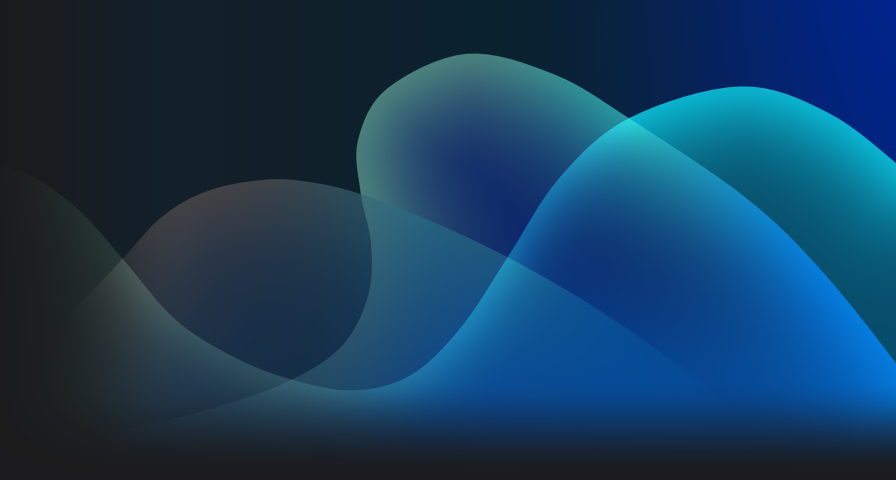
A Shadertoy shader for this background:

```glsl
const float ASPECT = 1.864;
const int KNOTS = 18;
const int STEPS = 8;

const vec3 CHARCOAL = vec3(0.105, 0.103, 0.108);
const vec3 NIGHT = vec3(0.075, 0.12, 0.16);
const vec3 DEEP_TEAL = vec3(0.04, 0.13, 0.18);
const vec3 ROYAL = vec3(0.0, 0.14, 0.56);
const vec3 MOSS = vec3(0.17, 0.25, 0.24);
const vec3 MOSS_SHADE = vec3(0.12, 0.17, 0.18);
const vec3 CYAN = vec3(0.04, 0.73, 0.83);
const vec3 CYAN_SHADE = vec3(0.03, 0.30, 0.41);
const vec3 SAGE = vec3(0.31, 0.53, 0.51);
const vec3 AQUA = vec3(0.15, 0.62, 0.66);
const vec3 AZURE = vec3(0.02, 0.50, 0.90);
const vec3 INDIGO = vec3(0.04, 0.13, 0.42);
const vec3 COBALT = vec3(0.02, 0.26, 0.58);
const vec3 TAUPE = vec3(0.36, 0.33, 0.33);
const vec3 STEEL = vec3(0.14, 0.43, 0.53);
const vec3 SLATE = vec3(0.08, 0.20, 0.34);

const float RIM_POWER = 1.3;
const float BACK_RIM = 0.12;
const float TALL_RIM = 0.15;
const float FRONT_RIM = 0.17;
const float SHEEN_WIDTH = 0.06;

// Spline knots of the three ribbons
const vec2 BACK[KNOTS] = vec2[KNOTS](
    vec2(-.146, .636), vec2(-.049, .655), vec2(.049, .641), vec2(.158, .568),
    vec2(.255, .461), vec2(.364, .335), vec2(.485, .257), vec2(.607, .209),
    vec2(.735, .187), vec2(.854, .218), vec2(.959, .318), vec2(1.056, .464),
    vec2(1.165, .631), vec2(1.311, .755), vec2(1.541, .820), vec2(1.723, .765),
    vec2(1.88, .647), vec2(2.015, .527));
const vec2 TALL[KNOTS] = vec2[KNOTS](
    vec2(-.146, .049), vec2(-.024, .066), vec2(.243, .102), vec2(.461, .155),
    vec2(.607, .209), vec2(.711, .279), vec2(.765, .381), vec2(.772, .490),
    vec2(.750, .600), vec2(.745, .709), vec2(.806, .816), vec2(.971, .888),
    vec2(1.153, .845), vec2(1.311, .752), vec2(1.553, .587), vec2(1.711, .434),
    vec2(1.88, .222), vec2(2.015, .029));
const vec2 FRONT[KNOTS] = vec2[KNOTS](
    vec2(-.194, .163), vec2(-.073, .218), vec2(.024, .265), vec2(.109, .320),
    vec2(.184, .386), vec2(.255, .461), vec2(.340, .551), vec2(.437, .604),
    vec2(.558, .626), vec2(.655, .619), vec2(.752, .595), vec2(.898, .539),
    vec2(1.056, .464), vec2(1.214, .374), vec2(1.359, .277), vec2(1.481, .180),
    vec2(1.590, .061), vec2(1.699, -.092));

vec2 catmullRom(vec2 a, vec2 b, vec2 c, vec2 d, float t) {
    return b + 0.5 * t * (c - a + t * (2.0 * a - 5.0 * b + 4.0 * c - d
             + t * (3.0 * (b - c) + d - a)));
}

// Signed distance to a spline, positive below it
float ribbon(vec2 p, vec2 knots[KNOTS]) {
    float nearest = 1e6;
    float side = -1.0;
    vec2 start = knots[1];
    for (int i = 1; i < KNOTS - 2; i++) {
        for (int j = 1; j <= STEPS; j++) {
            vec2 end = catmullRom(knots[i - 1], knots[i], knots[i + 1], knots[i + 2],
                                  float(j) / float(STEPS));
            vec2 e = end - start;
            vec2 w = p - start;
            vec2 gap = w - e * clamp(dot(w, e) / dot(e, e), 0.0, 1.0);
            nearest = min(nearest, dot(gap, gap));
            if ((start.x > p.x) != (end.x > p.x) && w.y < e.y * w.x / e.x) side = -side;
            start = end;
        }
    }
    return side * sqrt(nearest);
}

float coverage(float d) {
    float pixel = 1.0 / iResolution.y;
    return smoothstep(-0.7 * pixel, 0.7 * pixel, d);
}

float rim(float d, float width) {
    return exp(-pow(max(d, 0.0) / width, RIM_POWER));
}

void mainImage(out vec4 fragColor, in vec2 fragCoord) {
    vec2 p = fragCoord / iResolution.xy * vec2(ASPECT, 1.0);
    float back = ribbon(p, BACK);
    float tall = ribbon(p, TALL);
    float front = ribbon(p, FRONT);
    float inBack = coverage(back);
    float inTall = coverage(tall);
    float inFront = coverage(front);

    // Backdrop
    vec3 color = mix(NIGHT, DEEP_TEAL, smoothstep(0.35, 1.05, p.x));
    color = mix(color, ROYAL, smoothstep(1.0, 1.95, p.x) * mix(0.6, 1.0, p.y));

    // Back ribbon, moss on the left and cyan on the right
    float toRight = smoothstep(0.5, 1.25, p.x);
    vec3 backRim = mix(MOSS, CYAN, toRight);
    vec3 backBody = mix(MOSS_SHADE, CYAN_SHADE, toRight);
    color = mix(color, mix(backBody, backRim, rim(back, BACK_RIM)), inBack * 0.95);

    // Tall ribbon
    vec3 tallRim = mix(SAGE, AQUA, smoothstep(0.95, 1.35, p.x));
    tallRim = mix(tallRim, AZURE, smoothstep(1.3, 1.75, p.x));
    vec3 tallBody = mix(COBALT, INDIGO, smoothstep(0.18, 0.52, p.y));
    float tallAlpha = 0.93 * smoothstep(0.15, 0.8, p.x);
    color = mix(color, mix(tallBody, tallRim, rim(tall, TALL_RIM)), inTall * tallAlpha);

    // Front ribbon
    vec3 frontRim = mix(TAUPE, STEEL, smoothstep(0.45, 0.95, p.x));
    frontRim = mix(frontRim, vec3(0.03, 0.38, 0.66), smoothstep(0.95, 1.35, p.x));
    vec3 frontBody = mix(SLATE, COBALT, smoothstep(0.6, 1.1, p.x));
    float frontAlpha = 0.65 * smoothstep(0.08, 0.4, p.x) * (1.0 - smoothstep(1.1, 1.6, p.x));
    color = mix(color, mix(frontBody, frontRim, rim(front, FRONT_RIM)), inFront * frontAlpha);

    // Sheen where the back edge shows through
    vec3 sheen = mix(vec3(0.06, 0.09, 0.07), vec3(0.02, 0.22, 0.21), smoothstep(0.6, 1.1, p.x));
    color += sheen * inBack * max(inTall, inFront) * rim(back, SHEEN_WIDTH);

    // Fade into the left and bottom borders
    color = mix(CHARCOAL, color, smoothstep(-0.05, 0.35, p.x) * smoothstep(0.0, 0.21, p.y));
    fragColor = vec4(color, 1.0);
}
```
